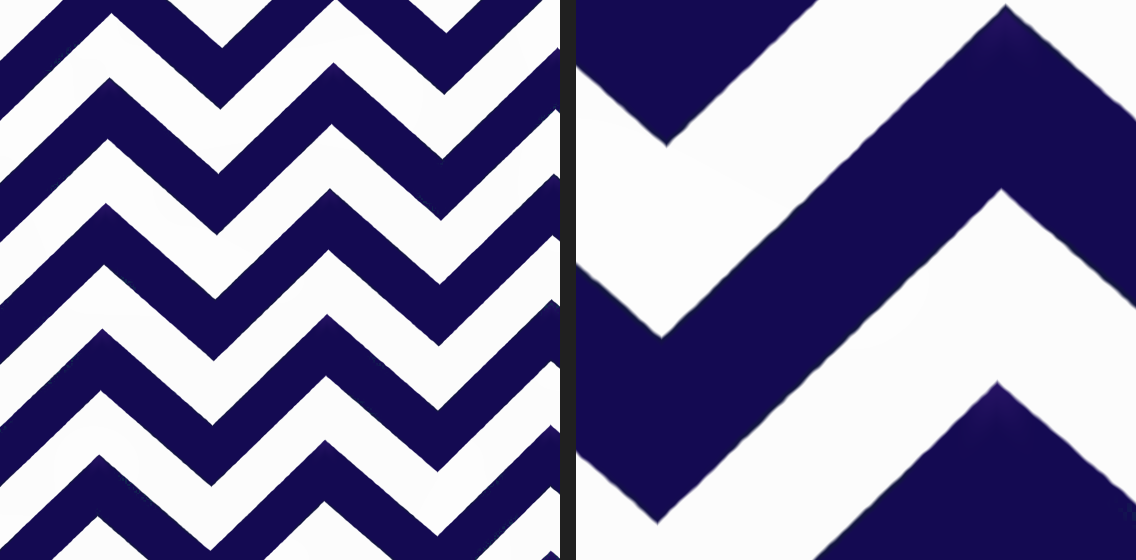
Left, the full canvas; right, a detail of the centre.
Give the GLSL for this pattern, as a three.js fragment shader.

```glsl
// Navy and white chevron stripes, about two and a half zigzags across and
// four and a half stripes down. A folded, gently leaning coordinate makes the
// zigzag; a repeated distance cuts the stripes, and noise frays their edges.

varying vec2 vUv;

float hash(vec2 p) {
  vec3 q = fract(vec3(p.xyx) * 0.1031);
  q += dot(q, q.yzx + 33.33);
  return fract((q.x + q.y) * q.z);
}

float valueNoise(vec2 p) {
  vec2 cell = floor(p);
  vec2 f = fract(p);
  f = f * f * (3.0 - 2.0 * f);
  return mix(
    mix(hash(cell), hash(cell + vec2(1.0, 0.0)), f.x),
    mix(hash(cell + vec2(0.0, 1.0)), hash(cell + vec2(1.0, 1.0)), f.x),
    f.y);
}

// Horizontal coordinate with peaks at odd and valleys at even integers;
// the fold lines lean left and bend slightly on the way down.
float foldCoordinate(float x, float down) {
  float lean = (0.03 + 0.0075 * x) * down - 0.023 * x * down * down;
  return (x + lean) / 0.1997;
}

void main() {
  float down = 1.0 - vUv.y;
  float fold = foldCoordinate(vUv.x, down);
  float zigzag = abs(mod(fold, 2.0) - 1.0);

  // Stripe position, rising slightly to the right
  float level = down - 0.138 - 0.1855 * zigzag + 0.01315 * (fold - 1.0);
  float phase = fract(level / 0.2245);

  // Approximate distance to the stripe edge, negative inside the navy
  float edge = (abs(fract(phase + 0.255) - 0.5) - 0.245) * 0.164;
  edge += (valueNoise(vUv * 190.0) - 0.5) * 0.0009;

  // Navy, a little more violet at the upper tips
  vec3 navy = vec3(0.08, 0.04, 0.32);
  float tip = (1.0 - smoothstep(0.0, 0.12, zigzag))
    * (1.0 - smoothstep(0.0, 0.14, phase));
  navy += vec3(0.06, 0.03, 0.06) * tip;

  // Patchy dark teal rim and sparse specks beside it
  float patches = smoothstep(0.4, 0.7, valueNoise(vUv * 14.0 + 5.0));
  float rim = smoothstep(-0.0045, -0.001, edge) * patches;
  float speck = step(0.72, hash(floor(vUv * 384.0)))
    * smoothstep(-0.014, -0.003, edge)
    * smoothstep(0.74, 0.86, valueNoise(vUv * 9.0 + 21.0));
  navy = mix(navy, vec3(0.06, 0.09, 0.23), 0.8 * rim);
  navy = mix(navy, vec3(0.06, 0.2, 0.31), 0.7 * speck);

  // Near-white ground with a faint unevenness
  vec3 white = vec3(0.993) - 0.006 * valueNoise(vUv * 6.0);

  gl_FragColor = vec4(mix(navy, white, smoothstep(-0.0014, 0.0014, edge)), 1.0);
}
```
